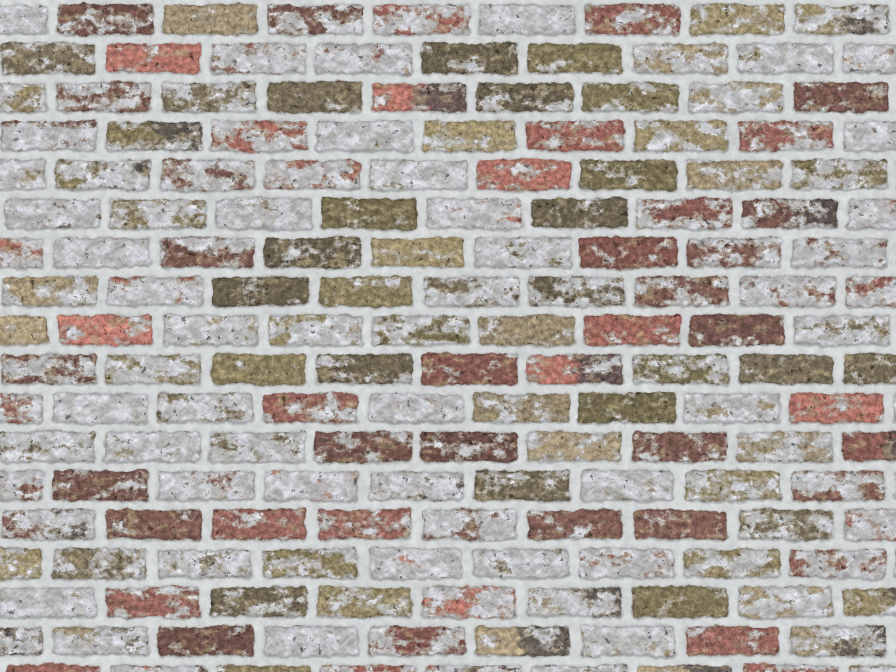
Reproduce this texture procedurally as a Shadertoy shader.

```glsl
vec2 hash2(vec2 p) {
    vec3 q = fract(p.xyx * vec3(0.1031, 0.1030, 0.0973));
    q += dot(q, q.yzx + 33.33);
    return fract((q.xx + q.yz) * q.zy);
}

float gradDot(vec2 cell, vec2 offset) {
    float angle = 6.2832 * hash2(cell).x;
    return dot(vec2(cos(angle), sin(angle)), offset);
}

// Gradient noise, roughly -0.7 to 0.7
float noise(vec2 p) {
    vec2 i = floor(p), f = fract(p);
    vec2 w = f * f * f * (f * (f * 6.0 - 15.0) + 10.0);
    vec2 e = vec2(1, 0);
    return mix(mix(gradDot(i, f), gradDot(i + e, f - e), w.x),
               mix(gradDot(i + e.yx, f - e.yx), gradDot(i + 1.0, f - 1.0), w.x), w.y);
}

float fbm(vec2 p) {
    float sum = 0.0, amp = 0.6;
    for (int i = 0; i < 4; i++) {
        sum += amp * noise(p);
        p = mat2(1.6, 1.2, -1.2, 1.6) * p + 7.3;
        amp *= 0.55;
    }
    return sum;
}

float roundedBox(vec2 p, vec2 halfSize, float radius) {
    vec2 q = abs(p) - halfSize + radius;
    return length(max(q, 0.0)) + min(max(q.x, q.y), 0.0) - radius;
}

vec3 clayColor(float pick) {
    vec3 clays[7] = vec3[7](
        vec3(0.50, 0.46, 0.35), vec3(0.55, 0.38, 0.35), vec3(0.63, 0.57, 0.47),
        vec3(0.68, 0.45, 0.41), vec3(0.45, 0.41, 0.34), vec3(0.58, 0.53, 0.41),
        vec3(0.47, 0.35, 0.32));
    return clays[int(pick * 6.99)];
}

void mainImage(out vec4 fragColor, in vec2 fragCoord) {
    // One unit is one course; v runs down from the top
    float rows = 17.3, brickLength = 2.712;
    vec2 uv = fragCoord / iResolution.y * rows;
    uv.y = rows - uv.y;
    float pixel = rows / iResolution.y;

    // Running bond with slightly wandering joints
    vec2 bent = uv + 0.07 * vec2(noise(uv * 1.3), noise(uv * 1.1 + 19.0));
    float row = floor(bent.y);
    float shift = 1.29 + 1.356 * mod(row, 2.0) + 0.16 * (hash2(vec2(row, 71.0)).x - 0.5);
    float along = (bent.x - shift) / brickLength;
    vec2 id = vec2(floor(along), row) + 30.0;
    vec2 local = vec2((fract(along) - 0.5) * brickLength, fract(bent.y) - 0.5);
    vec2 rndA = hash2(id), rndB = hash2(id + 113.0);

    // Chipped brick outline
    vec2 halfSize = vec2(1.25, 0.395) - vec2(0.05, 0.03) * rndB;
    float dist = roundedBox(local, halfSize, 0.09) + 0.10 * fbm(uv * 3.5);
    float brickMask = smoothstep(pixel, -pixel, dist);

    // Clay, with some bricks scorched at one end
    vec2 grain = uv + 40.0 * rndA;
    float mottle = fbm(grain * vec2(2.0, 3.0) + 5.0);
    float grit = fbm(grain * 7.0);
    vec3 clay = clayColor(rndA.x) * (0.9 + 0.2 * rndB.x);
    float scorch = step(0.87, rndB.y) * smoothstep(-0.15, 0.15, local.x + mottle);
    clay = mix(clay, vec3(0.34, 0.32, 0.32), 0.8 * scorch);
    clay = mix(clay, vec3(0.66, 0.60, 0.47), 0.6 * smoothstep(0.08, 0.3, mottle));
    clay *= 1.0 + 0.5 * grit;

    // Flaking limewash over a thin grey-tan haze
    float cover = fbm(grain * vec2(1.3, 2.2)) + 0.35 * grit + mix(-0.30, 0.38, rndA.y);
    vec3 haze = mix(clay, vec3(0.67, 0.65, 0.61), 0.75);
    vec3 lime = mix(vec3(0.71, 0.71, 0.71), vec3(0.83, 0.84, 0.87),
                    smoothstep(-0.2, 0.25, fbm(grain * 2.4 + 31.0)));
    vec3 brick = mix(clay, haze, smoothstep(-0.16, 0.02, cover));
    brick = mix(brick, lime * (1.0 + 0.15 * grit), 0.9 * smoothstep(0.0, 0.12, cover));

    // Pits and relief lit from above
    float pits = smoothstep(0.26, 0.42, fbm(grain * 4.5 + 63.0));
    brick *= 1.0 - 0.4 * pits;
    float relief = fbm(grain * 3.0) - fbm(grain * 3.0 - vec2(0.0, 0.2));
    brick *= 1.0 + 0.35 * relief;
    brick *= 1.0 - 0.15 * smoothstep(-0.08, 0.0, dist);

    // Mortar, shaded just below each brick
    vec3 mortar = vec3(0.83, 0.84, 0.84) * (1.0 + 0.12 * fbm(uv * 4.0) + 0.05 * fbm(uv * 0.5));
    float below = smoothstep(0.1, 0.4, local.y);
    mortar *= 1.0 - (0.06 + 0.16 * below) * smoothstep(0.08, 0.0, dist);

    fragColor = vec4(clamp(mix(mortar, brick, brickMask), 0.0, 1.0), 1.0);
}
```
